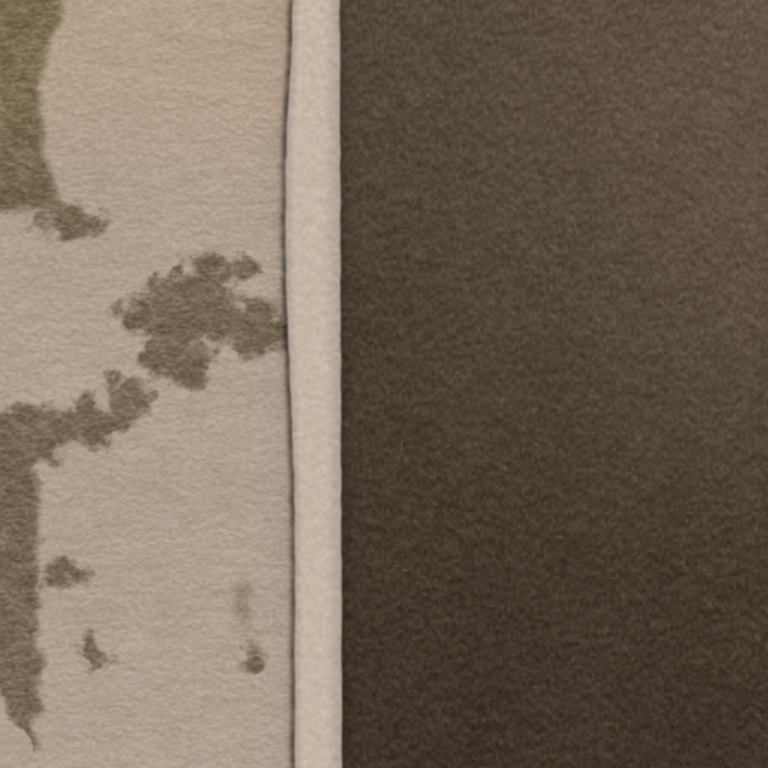
Write a Shadertoy shader that draws this texture.

```glsl
// Camouflage-print cloth, a pale piped seam and dark brushed suede, side by side.

const vec3 CLOTH = vec3(0.690, 0.622, 0.562);
const vec3 PRINT = vec3(0.432, 0.382, 0.302);
const vec3 PIPING = vec3(0.772, 0.713, 0.652);
const vec3 SUEDE_DARK = vec3(0.240, 0.194, 0.155);
const vec3 SUEDE_LIGHT = vec3(0.388, 0.333, 0.283);

// Printed blots: centre xy, radii zw
const vec4 BLOTS[12] = vec4[12](
    vec4(0.092, 0.708, 0.040, 0.022), vec4(0.238, 0.596, 0.080, 0.046),
    vec4(0.230, 0.532, 0.050, 0.036), vec4(0.325, 0.576, 0.066, 0.034),
    vec4(0.276, 0.649, 0.029, 0.022), vec4(0.323, 0.656, 0.019, 0.020),
    vec4(0.166, 0.480, 0.028, 0.034), vec4(0.120, 0.445, 0.040, 0.030),
    vec4(0.030, 0.428, 0.066, 0.042), vec4(0.080, 0.254, 0.034, 0.020),
    vec4(0.124, 0.147, 0.020, 0.022), vec4(0.327, 0.143, 0.019, 0.019));

float hash(vec2 p) {
    vec3 q = fract(vec3(p.xyx) * 0.1031);
    q += dot(q, q.yzx + 33.33);
    return fract((q.x + q.y) * q.z);
}

float noise(vec2 p) {
    vec2 cell = floor(p), f = fract(p);
    f = f * f * (3.0 - 2.0 * f);
    float low = mix(hash(cell), hash(cell + vec2(1, 0)), f.x);
    float high = mix(hash(cell + vec2(0, 1)), hash(cell + vec2(1, 1)), f.x);
    return mix(low, high, f.y);
}

float fbm(vec2 p) {
    float sum = 0.0, gain = 0.5;
    for (int i = 0; i < 4; i++) {
        sum += gain * noise(p);
        p = mat2(1.6, 1.2, -1.2, 1.6) * p + 7.3;
        gain *= 0.5;
    }
    return sum / 0.9375;
}

// Fine fibres lit from the upper left, about zero
float relief(vec2 p) {
    vec2 turned = mat2(0.8, 0.6, -0.6, 0.8) * p;
    vec2 stepAcross = vec2(-0.35, 0.60);
    float coarse = noise(turned) - noise(turned + stepAcross);
    float fine = noise(p * 1.7 + 19.0) - 0.5;
    return coarse * 0.55 + fine * 0.65;
}

float ellipse(vec2 p, vec2 radius) {
    return (length(p / radius) - 1.0) * min(radius.x, radius.y);
}

float box(vec2 p, vec2 halfSize) {
    vec2 d = abs(p) - halfSize;
    return length(max(d, 0.0)) + min(max(d.x, d.y), 0.0);
}

// Signed distance to the printed pattern
float printDistance(vec2 uv) {
    vec2 warp = vec2(fbm(uv * 36.0), fbm(uv * 36.0 + 41.0)) - 0.5;
    vec2 p = uv + warp * 0.036;
    float d = 1.0;
    for (int i = 0; i < 12; i++) {
        d = min(d, ellipse(p - BLOTS[i].xy, BLOTS[i].zw));
    }
    d += (fbm(uv * 60.0 + 9.0) - 0.5) * 0.030;

    // Upper block, hollowed on its right side
    vec2 q = uv + warp * 0.012;
    float hollow = 0.053 + 1.8 * (q.y - 0.862) * (q.y - 0.862);
    float upper = max(q.x - hollow, 0.724 - q.y);
    // Ragged column at lower left
    float column = box(p - vec2(0.0, 0.24), vec2(0.052, 0.212));
    column = max(column, 0.100 - 1.6 * p.x - p.y);
    return min(d, min(upper, column));
}

vec3 clothColor(vec2 uv) {
    float weave = relief(uv * vec2(135.0, 205.0));
    float rows = noise(uv * vec2(28.0, 125.0)) - 0.5;
    float broad = fbm(uv * vec2(9.0, 14.0)) - 0.5;
    vec3 base = CLOTH + vec3(0.010, 0.002, -0.016) * smoothstep(0.55, 1.0, uv.y);

    float mottle = fbm(uv * 70.0 + 23.0) - 0.5;
    float ink = 1.0 - smoothstep(-0.011, 0.008, printDistance(uv));
    vec3 dye = PRINT + vec3(0.035, 0.026, 0.002) * smoothstep(0.65, 0.95, uv.y);
    vec3 color = mix(base, dye, ink * clamp(0.93 + 0.55 * mottle, 0.0, 1.0));
    float faint = 1.0 - smoothstep(-0.010, 0.010, ellipse(uv - vec2(0.317, 0.213), vec2(0.013, 0.028)));
    color = mix(color, dye, faint * 0.45 * smoothstep(0.3, 0.6, fbm(uv * 60.0)));
    return color + rows * 0.030 + weave * (0.085 + 0.045 * ink) + broad * 0.025;
}

vec3 suedeColor(vec2 uv, float seam) {
    float light = 0.09 + 0.50 * smoothstep(0.05, 1.0, uv.y);
    light += 0.36 * smoothstep(0.45, 1.0, uv.x) * smoothstep(0.0, 0.7, uv.y);
    light += 0.20 * (fbm(uv * 8.0) - 0.5);
    vec3 color = mix(SUEDE_DARK, SUEDE_LIGHT, clamp(light, 0.0, 1.0));
    color += relief(uv * vec2(150.0, 135.0)) * 0.090;
    color += (fbm(uv * 75.0 + 5.0) - 0.5) * 0.040;
    float fleck = smoothstep(0.80, 1.0, noise(uv * vec2(210.0, 190.0) + 31.0));
    color += fleck * vec3(0.050, 0.045, 0.040);
    return color * (1.0 - 0.24 * exp(-max(uv.x - seam, 0.0) / 0.008));
}

vec3 pipingColor(vec2 uv, float across) {
    float roundness = smoothstep(-0.05, 0.20, across) * (1.0 - 0.9 * smoothstep(0.62, 1.05, across));
    return PIPING * mix(0.87, 1.0, roundness) + relief(uv * vec2(145.0, 130.0)) * 0.065;
}

void mainImage(out vec4 fragColor, in vec2 fragCoord) {
    vec2 uv = fragCoord / iResolution.xy;
    float wobble = (noise(vec2(uv.y * 60.0, 3.0)) - 0.5) * 0.0012;
    float left = 0.384 - 0.012 * smoothstep(0.30, 0.70, uv.y) + 0.009 * smoothstep(0.76, 1.0, uv.y) + wobble;
    float right = 0.4455 - 0.003 * uv.y + wobble;
    float soft = max(0.0026, 1.0 / iResolution.x);

    // Cloth sinks into a shadow beside the piping
    float gap = left - uv.x;
    float shadow = 0.30 + 0.18 * noise(vec2(uv.y * 95.0, 8.0));
    vec3 color = clothColor(uv) * (1.0 - 0.10 * exp(-max(gap, 0.0) / 0.012));
    color *= 1.0 - shadow * exp(-pow((gap - 0.002) / 0.005, 2.0));

    float across = (uv.x - left) / (right - left);
    color = mix(color, pipingColor(uv, across), smoothstep(-soft, soft, -gap));
    color = mix(color, suedeColor(uv, right), smoothstep(-soft, soft, uv.x - right));
    fragColor = vec4(clamp(color, 0.0, 1.0), 1.0);
}
```
